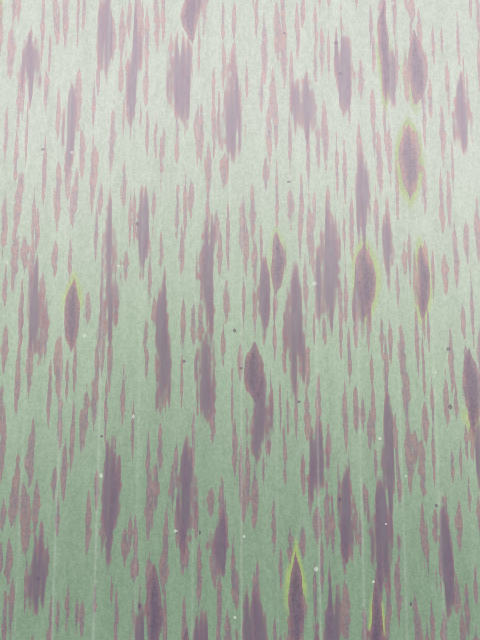
Write a Shadertoy shader that draws this texture.

```glsl
const vec3 LEAF_LOW = vec3(0.53, 0.62, 0.53);
const vec3 LEAF_MID = vec3(0.68, 0.75, 0.66);
const vec3 LEAF_HIGH = vec3(0.84, 0.86, 0.82);
const vec3 SPOT_LOW = vec3(0.49, 0.43, 0.50);
const vec3 SPOT_MID = vec3(0.58, 0.52, 0.57);
const vec3 SPOT_HIGH = vec3(0.74, 0.68, 0.73);
const vec3 RUST = vec3(0.07, 0.01, -0.04);
const vec3 HALO = vec3(0.69, 0.76, 0.46);
const float FAN = 0.13;          // how far the veins spread downwards
const float VEIN_SPACING = 0.068;
const float GRAIN = 0.05;

// Cell sizes, then half width and half length of the marks
const vec2 STREAK_CELL = vec2(0.016, 0.10);
const vec2 STREAK_SIZE = vec2(0.0052, 0.048);
const vec2 BLOTCH_CELL = vec2(0.072, 0.23);
const vec2 BLOTCH_SIZE = vec2(0.018, 0.095);
const vec2 LESION_CELL = vec2(0.13, 0.24);
const vec2 LESION_SIZE = vec2(0.017, 0.075);
const vec2 SPECK_CELL = vec2(0.09, 0.09);
const vec2 SPECK_SIZE = vec2(0.004, 0.004);

float hash(vec2 p) {
    vec3 q = fract(vec3(p.xyx) * 0.1031);
    q += dot(q, q.yzx + 33.33);
    return fract((q.x + q.y) * q.z);
}

float noise(vec2 p) {
    vec2 i = floor(p), f = fract(p);
    f = f * f * (3.0 - 2.0 * f);
    return mix(mix(hash(i), hash(i + vec2(1, 0)), f.x),
               mix(hash(i + vec2(0, 1)), hash(i + vec2(1, 1)), f.x), f.y);
}

// Cellular field of upright spindles: 1 on the axis, 0 at the edge
float spindles(vec2 p, vec2 cell, vec2 size, float density, float seed) {
    float field = -3.0;
    for (int i = -1; i <= 1; i++) {
        float column = floor(p.x / cell.x) + float(i);
        float shift = hash(vec2(column + 71.0, seed));
        float row = floor(p.y / cell.y + shift);
        for (int j = -1; j <= 1; j++) {
            vec2 id = vec2(column, row + float(j)) + seed * 17.0 + 200.0;
            if (hash(id) > density) continue;
            vec2 jitter = vec2(hash(id + 3.1), hash(id + 7.7));
            vec2 centre = (vec2(column, row + float(j) - shift) + jitter) * cell;
            vec2 extent = size * mix(vec2(0.55), vec2(1.25),
                                     vec2(hash(id + 11.3), hash(id + 19.9)));
            vec2 d = abs(p - centre) / extent;
            field = max(field, 1.0 - d.x - d.y * d.y);
        }
    }
    return field;
}

vec3 ramp(vec3 low, vec3 mid, vec3 high, float t) {
    return t < 0.5 ? mix(low, mid, t * 2.0) : mix(mid, high, t * 2.0 - 1.0);
}

void mainImage(out vec4 fragColor, in vec2 fragCoord) {
    vec2 uv = fragCoord / iResolution.y;
    float side = uv.x - 0.5 * iResolution.x / iResolution.y;
    vec2 p = vec2(side * (1.0 + FAN * uv.y) + 1.0, uv.y + 1.0);

    // Haze brightens the leaf towards the top and the sides
    float haze = uv.y + 0.55 * side * side + 0.08 * side
               + 0.06 * (noise(p * vec2(7.0, 3.0)) - 0.5);
    float light = smoothstep(0.02, 0.92, haze);

    // Fibres roughen the outlines, grain breaks up the fill
    float fibre = noise(p * vec2(190.0, 14.0)) - 0.5;
    float ragged = noise(p * vec2(230.0, 95.0)) - 0.5;
    float grain = noise(p * 400.0) - 0.5;

    // Pleats and pale veins
    float pleat = 0.5 * sin(p.x * 92.0) + 0.3 * sin(p.x * 211.0 + 1.0)
                + 0.2 * sin(p.x * 437.0);
    float veinId = floor(p.x / VEIN_SPACING);
    float veinX = (fract(p.x / VEIN_SPACING) - 0.25 - 0.5 * hash(vec2(veinId, 5.0)))
                * VEIN_SPACING;
    float vein = exp(-pow(veinX / 0.0022, 2.0)) * (0.4 + 0.6 * hash(vec2(veinId, 9.0)));
    vec3 color = ramp(LEAF_LOW, LEAF_MID, LEAF_HIGH, light) + 0.012 * pleat;

    // Thin streaks gather in patches
    float patches = noise(p * vec2(15.0, 5.0));
    float streak = spindles(p, STREAK_CELL, STREAK_SIZE, 0.85, 1.0)
                 + 0.5 * fibre + 0.9 * ragged + 0.7 * (patches - 0.55);
    float blotch = spindles(p, BLOTCH_CELL, BLOTCH_SIZE, 0.72, 2.0)
                 + 1.25 * fibre + 0.55 * ragged;
    vec2 wobble = vec2(0.007 * (noise(p * vec2(20.0, 30.0)) - 0.5), 0.0);
    float lesion = spindles(p + wobble, LESION_CELL, LESION_SIZE, 0.4, 4.0)
                 + 0.3 * fibre + 0.12 * ragged;

    // Yellowed tissue around some lesions
    float halo = smoothstep(-0.75, -0.1, lesion)
               * smoothstep(0.42, 0.62, noise(p * vec2(8.0, 7.0) + 40.0));
    color = mix(color, mix(HALO, LEAF_HIGH, 0.5 * light), 0.75 * halo);

    // Rusty rims and purple cores
    vec3 spot = ramp(SPOT_LOW, SPOT_MID, SPOT_HIGH, light);
    float thin = smoothstep(-0.25, 0.35, streak);
    float broad = smoothstep(-0.2, 0.35, blotch);
    float solid = smoothstep(-0.06, 0.14, lesion);
    float core = smoothstep(0.1, 0.75, max(blotch, lesion));
    vec3 rim = spot + RUST * (0.6 + ragged);
    color = mix(color, rim + 0.02, thin * 0.78);
    color = mix(color, mix(rim, spot - 0.03, core), broad * (0.86 + 0.3 * grain));
    color = mix(color, mix(rim, spot - 0.05, core), solid * 0.92);

    // Veins, specks and fine surface grain
    color = mix(color, LEAF_HIGH, 0.26 * vein);
    float dark = smoothstep(0.0, 0.5, spindles(p, SPECK_CELL, SPECK_SIZE, 0.22, 6.0));
    float pale = smoothstep(0.0, 0.5, spindles(p, SPECK_CELL, SPECK_SIZE, 0.2, 8.0));
    color = mix(color, spot - 0.08, 0.7 * dark);
    color = mix(color, LEAF_HIGH + 0.04, 0.6 * pale);
    color += GRAIN * (grain + 0.6 * ragged);

    fragColor = vec4(clamp(color, 0.0, 1.0), 1.0);
}
```
